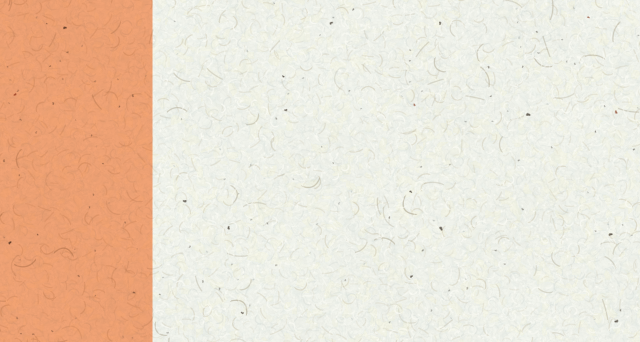
Give the GLSL for this texture, as a Shadertoy shader.

```glsl
const float BAND_EDGE = 0.2383;                  // share of the canvas width
const vec3 PAPER = vec3(0.938, 0.946, 0.917);
const vec3 BAND_TINT = vec3(0.992, 0.663, 0.492);
const vec3 COOL_PULP = vec3(-0.030, -0.018, -0.012);
const vec3 WARM_PULP = vec3(0.008, 0.003, -0.024);
const vec3 TAN_FIBRE = vec3(0.76, 0.72, 0.61);
const vec3 GREY_FIBRE = vec3(0.77, 0.80, 0.79);
const vec3 PALE_FIBRE = vec3(0.985, 0.985, 0.96);
const vec3 SPECK_DARK = vec3(0.34, 0.31, 0.27);
const vec3 SPECK_RUST = vec3(0.60, 0.36, 0.27);
const float GRAIN_SCALE = 150.0;                 // cells per canvas height
const float CLUMP_SCALE = 52.0;
const float GRAIN_DEPTH = 0.045;
const float FIBRE_HALF_WIDTH = 0.0009;

vec3 hash3(vec2 cell, float seed) {
    vec3 h = fract(vec3(cell.xyx + seed * 7.31) * vec3(0.1031, 0.1030, 0.0973));
    h += dot(h, h.yxz + 33.33);
    return fract((h.xxy + h.yzz) * h.zyx);
}

// Distance to the nearest scattered point, and that point's random tone
vec2 cellular(vec2 p, float seed) {
    vec2 home = floor(p);
    vec2 nearest = vec2(8.0, 0.0);
    for (int j = -1; j <= 1; j++)
    for (int i = -1; i <= 1; i++) {
        vec2 cell = home + vec2(i, j);
        vec3 rnd = hash3(cell, seed);
        float d = length(cell + rnd.xy - p);
        if (d < nearest.x) nearest = vec2(d, rnd.z);
    }
    return nearest;
}

// Short bent hairs, one candidate per cell
float fibres(vec2 p, float scale, float density, float seed, float pixel) {
    vec2 home = floor(p * scale);
    float cover = 0.0;
    for (int j = -1; j <= 1; j++)
    for (int i = -1; i <= 1; i++) {
        vec2 cell = home + vec2(i, j);
        vec3 place = hash3(cell, seed);
        vec3 shape = hash3(cell, seed + 5.0);
        if (place.z > density) continue;
        float angle = 6.2832 * shape.x;
        float c = cos(angle), s = sin(angle);
        vec2 q = mat2(c, -s, s, c) * (p - (cell + place.xy) / scale);
        float halfLength = mix(0.18, 0.6, shape.y) / scale;
        float bend = (shape.z - 0.5) * 2.4 * scale;
        q.y += bend * q.x * q.x;
        q.y /= sqrt(1.0 + 4.0 * bend * bend * q.x * q.x);
        float d = length(vec2(max(abs(q.x) - halfLength, 0.0), q.y));
        float strand = 1.0 - smoothstep(0.0, FIBRE_HALF_WIDTH + pixel, d);
        cover = max(cover, strand * mix(0.3, 1.0, shape.y * shape.z));
    }
    return cover;
}

// Rare irregular grains: x is coverage, y is a random hue
vec2 specks(vec2 p, float scale, float density, float radius, float seed, float pixel) {
    vec2 cell = floor(p * scale);
    vec3 place = hash3(cell, seed);
    vec3 shape = hash3(cell, seed + 3.0);
    vec2 q = p - (cell + mix(vec2(0.2), vec2(0.8), place.xy)) / scale;
    float angle = atan(q.y, q.x) + 6.2832 * shape.x;
    float r = radius * mix(0.5, 1.0, shape.y) * (1.0 + 0.3 * sin(2.0 * angle) + 0.15 * sin(3.0 * angle));
    float cover = 1.0 - smoothstep(r - pixel, r + pixel, length(q));
    return vec2(cover * step(place.z, density), shape.z);
}

void mainImage(out vec4 fragColor, in vec2 fragCoord) {
    float pixel = 1.0 / iResolution.y;
    vec2 p = fragCoord * pixel;
    float edge = BAND_EDGE * iResolution.x * pixel;
    float band = 1.0 - smoothstep(-0.5 * pixel, 0.5 * pixel, p.x - edge);

    // Pulp: fine grain, cool and warm clumps, broad unevenness
    vec2 warp = 0.006 * vec2(sin(p.y * 61.0 + 2.0 * sin(p.x * 43.0)),
                             sin(p.x * 57.0 + 2.0 * sin(p.y * 39.0)));
    vec2 grain = cellular((p + warp) * GRAIN_SCALE, 1.0);
    vec2 clump = cellular((p + warp) * CLUMP_SCALE, 2.0);
    float broad = sin(p.x * 9.0 + sin(p.y * 7.0)) * sin(p.y * 11.0 + sin(p.x * 5.0));
    vec3 color = PAPER + GRAIN_DEPTH * (0.5 * (grain.y - 0.5) + 0.35 * (0.45 - grain.x));
    color += COOL_PULP * smoothstep(0.3, 0.9, clump.x) * 0.7;
    color += WARM_PULP * smoothstep(0.55, 1.0, clump.y);
    color += 0.004 * broad;

    // Fibres
    color = mix(color, GREY_FIBRE, 0.30 * fibres(p, 42.0, 0.75, 11.0, pixel));
    color = mix(color, TAN_FIBRE, 0.42 * fibres(p, 32.0, 0.55, 23.0, pixel));
    color = mix(color, TAN_FIBRE * 0.85, 0.55 * fibres(p, 19.0, 0.16, 37.0, pixel));
    float paleAmount = mix(0.8, 0.3, band);
    color = mix(color, PALE_FIBRE, paleAmount * fibres(p, 52.0, 0.5, 41.0, pixel));

    // Flecks and inclusions
    vec2 fleck = specks(p, 46.0, 0.22, 0.0032, 53.0, pixel);
    color = mix(color, PALE_FIBRE, paleAmount * fleck.x);
    vec2 dust = specks(p, 24.0, 0.13, 0.0026, 67.0, pixel);
    color = mix(color, mix(SPECK_DARK, GREY_FIBRE, dust.y), 0.65 * dust.x);
    vec2 chip = specks(p, 8.0, 0.14, 0.0048, 79.0, pixel);
    color = mix(color, mix(SPECK_DARK, SPECK_RUST, step(0.75, chip.y)), 0.85 * chip.x);

    // Inked band
    color *= mix(vec3(1.0), BAND_TINT, band);
    fragColor = vec4(clamp(color, 0.0, 1.0), 1.0);
}
```
